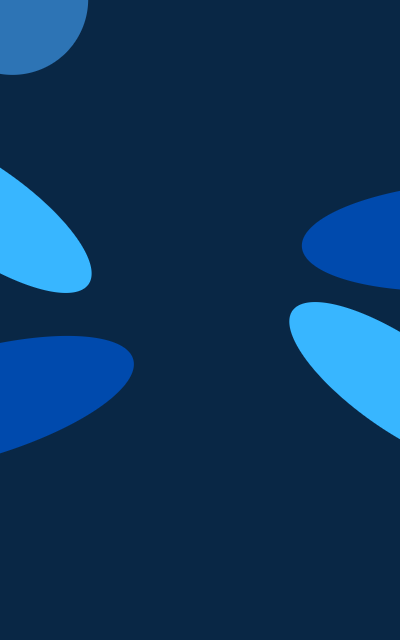
Write a Shadertoy shader that draws this background.

```glsl
// Flat navy backdrop with a disc in the top left corner and two pairs of
// tilted petals reaching in from the sides. Every shape is an ellipse with an
// approximate signed distance, blended over the backdrop with a soft edge.

// Palette
const vec3 NAVY  = vec3(0.036, 0.153, 0.271);
const vec3 ROYAL = vec3(0.000, 0.290, 0.678);
const vec3 SKY   = vec3(0.220, 0.714, 1.000);
const vec3 STEEL = vec3(0.178, 0.455, 0.710);

// Layout: the canvas is 1 high and ASPECT wide, origin at the lower left
const float ASPECT = 0.625;

const vec2  DISC_CENTER = vec2(0.0195, 1.0013);
const float DISC_RADIUS = 0.1183;

const vec2  SKY_RADII = vec2(0.2048, 0.0708);
const float SKY_TILT  = -34.8;
const vec2  SKY_LEFT  = vec2(-0.0298, 0.6728);
const vec2  SKY_RIGHT = vec2(0.6250, 0.3975);

const vec2  ROYAL_RADII      = vec2(0.2645, 0.0847);
const vec2  ROYAL_LEFT       = vec2(-0.0463, 0.3661);
const float ROYAL_LEFT_TILT  = 15.9;
const vec2  ROYAL_RIGHT      = vec2(0.7357, 0.6310);
const float ROYAL_RIGHT_TILT = 3.6;

// Approximate signed distance to an ellipse tilted by degrees, anticlockwise
float ellipseDistance(vec2 p, vec2 center, vec2 radii, float tilt) {
    float c = cos(radians(tilt));
    float s = sin(radians(tilt));
    vec2 d = p - center;
    vec2 q = vec2(c * d.x + s * d.y, c * d.y - s * d.x) / radii;
    float reach = length(q);
    float slope = max(length(q / radii), 1e-4);
    return reach * (reach - 1.0) / slope;
}

// Blend a shape over the colour with an edge one pixel wide
vec3 paint(vec3 base, vec3 ink, float dist, float pixel) {
    return mix(base, ink, clamp(0.5 - dist / pixel, 0.0, 1.0));
}

void mainImage(out vec4 fragColor, in vec2 fragCoord) {
    vec2 p = fragCoord / iResolution.xy * vec2(ASPECT, 1.0);
    float pixel = 1.0 / iResolution.y;
    vec3 color = NAVY;

    // Corner disc
    color = paint(color, STEEL, length(p - DISC_CENTER) - DISC_RADIUS, pixel);

    // Royal blue petals
    float royal = min(
        ellipseDistance(p, ROYAL_LEFT, ROYAL_RADII, ROYAL_LEFT_TILT),
        ellipseDistance(p, ROYAL_RIGHT, ROYAL_RADII, ROYAL_RIGHT_TILT));
    color = paint(color, ROYAL, royal, pixel);

    // Sky blue petals
    float sky = min(
        ellipseDistance(p, SKY_LEFT, SKY_RADII, SKY_TILT),
        ellipseDistance(p, SKY_RIGHT, SKY_RADII, SKY_TILT));
    color = paint(color, SKY, sky, pixel);

    fragColor = vec4(color, 1.0);
}
```
